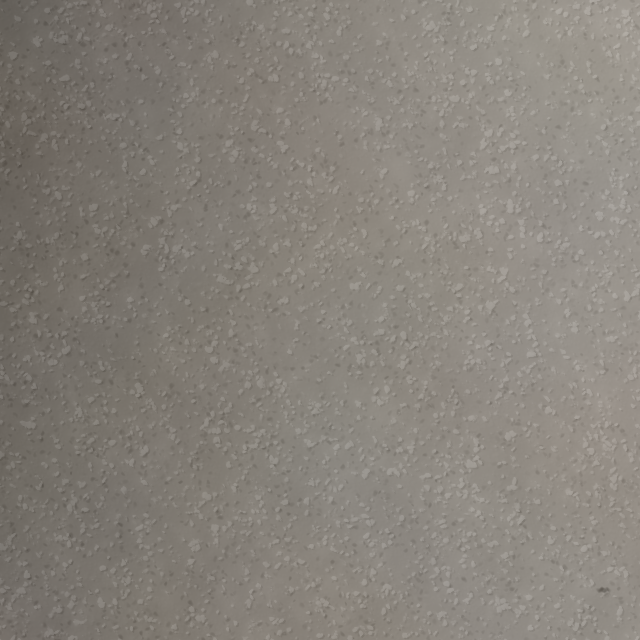
Reproduce this texture procedurally as a WebGL 1 fragment shader.

```glsl
precision highp float;
// Worn stone-like surface: a soft side-lit warm grey ground with pale ragged
// flakes. Cellular layers of three sizes add up and are cut softly into merged
// flakes with dark chips; layered sines drift brightness, tint and density.
uniform vec2 u_resolution;

#define SHADE_COLOR vec3(0.444, 0.424, 0.397)
#define LIGHT_COLOR vec3(0.618, 0.597, 0.568)
#define FLAKE_TINT vec3(0.052, 0.054, 0.057)
#define FINE_CELLS 98.0
#define COARSE_CELLS 52.0
#define GRAIN_CELLS 200.0
#define EMBOSS_STEP vec2(-0.0026, 0.0022)
#define EMBOSS_DEPTH 0.044
#define CHIP_DEPTH 0.070
#define PATCH_DEPTH 0.018
#define TINT_DRIFT 0.006
#define STAIN_POS vec2(0.943, 0.078)

vec3 hash3(vec2 p) {
  vec3 q = fract(p.xyx * vec3(0.1031, 0.1030, 0.0973));
  q += dot(q, q.yzx + 33.33);
  return fract((q.xxy + q.yzz) * q.zyx);
}

// Smooth irregular drift, roughly -1 to 1
float drift(vec2 p) {
  p += 0.6 * sin(p.yx * 1.7 + vec2(0.4, 2.1));
  float broad = sin(p.x * 1.3 + 0.8 * p.y) * sin(p.y * 1.1 - 0.5 * p.x + 1.0);
  float small = sin(p.x * 3.1 - 1.7 * p.y + 2.0) * sin(p.y * 2.7 + 1.3 * p.x);
  return 0.6 * broad + 0.4 * small;
}

// Scattered soft blobs of random size and level; density is their share
float blobs(vec2 p, float density) {
  p += 0.10 * sin(p.yx * 3.7 + 2.0 * sin(p * 1.3));
  vec2 cell = floor(p);
  float height = 0.0;
  for (int j = -1; j <= 1; j++) {
    for (int i = -1; i <= 1; i++) {
      vec2 id = cell + vec2(float(i), float(j));
      vec3 rnd = hash3(id);
      vec3 form = hash3(id + 71.7);
      vec2 d = p - id - rnd.xy;
      float angle = 6.2832 * form.x;
      d = mat2(cos(angle), -sin(angle), sin(angle), cos(angle)) * d;
      float dist = length(d * vec2(0.85, 1.2));
      float radius = mix(0.45, 0.85, form.y);
      float cover = 1.0 - smoothstep(radius * 0.2, radius, dist);
      float present = smoothstep(-0.1, 0.1, density - rnd.z);
      height = max(height, cover * present * mix(0.45, 1.0, form.z));
    }
  }
  return height;
}

// Flakes: the summed layers cut at a soft level, so that neighbours merge
float relief(vec2 uv, float density) {
  float coarse = blobs(uv * COARSE_CELLS + 37.0, density);
  float fine = blobs(uv * FINE_CELLS, density + 0.08);
  float grain = blobs(uv * GRAIN_CELLS + 19.0, 0.55);
  float sum = 0.42 * coarse + 0.62 * fine + 0.24 * grain;
  return 0.75 * smoothstep(0.32, 0.66, sum) + 0.45 * sum;
}

// Light falls from the right, with darker upper-left and lower-right corners
vec3 ground(vec2 uv) {
  float light = 1.0 - pow(1.0 - uv.x, 1.6);
  vec3 color = mix(SHADE_COLOR, LIGHT_COLOR, light);
  color += 0.10 * (0.5 - uv.y) * (0.5 - uv.x);
  float patches = 0.5 * drift(uv * 7.0 + 1.0) + 0.6 * drift(uv * vec2(21.0, 15.0) + 8.0);
  float mottle = blobs(uv * vec2(30.0, 24.0) + 7.0, 0.5) - 0.35;
  color += PATCH_DEPTH * (patches + 0.8 * mottle);
  float warmth = drift(uv * 4.5 + 3.0);
  float green = drift(uv * 3.7 + 11.0);
  return color + TINT_DRIFT * (warmth * vec3(0.7, 0.0, -1.0) + green * vec3(-0.3, 0.4, -0.2));
}

void main() {
  vec2 uv = gl_FragCoord.xy / u_resolution;

  // Flakes gather in loose clusters, slightly stretched upright
  float density = 0.40 + 0.20 * drift(uv * vec2(12.0, 9.0))
                + 0.24 * drift(uv * vec2(36.0, 27.0) + 5.0);
  density = clamp(density, 0.08, 0.8);
  float height = relief(uv, density);
  float slope = height - relief(uv + EMBOSS_STEP, density);

  vec3 color = ground(uv);
  color += FLAKE_TINT * (height - 0.42);
  color += EMBOSS_DEPTH * (min(slope, 0.0) + 0.25 * max(slope, 0.0));

  // Short dark chips where flakes have lifted, mostly between them
  float chips = blobs(uv * 135.0 + 53.0, 0.04 + 0.22 * density);
  color -= CHIP_DEPTH * chips * (1.0 - 0.75 * min(height, 1.0));

  // Rare dark pits and one small elongated stain
  color -= 0.14 * blobs(uv * 120.0 + 91.0, -0.08);
  vec2 fromStain = (uv - STAIN_POS) * vec2(1.0, 2.4);
  fromStain.y += 0.002 * sin(uv.x * 700.0);
  color -= 0.19 * (1.0 - smoothstep(0.003, 0.014, length(fromStain)));

  gl_FragColor = vec4(clamp(color, 0.0, 1.0), 1.0);
}
```
